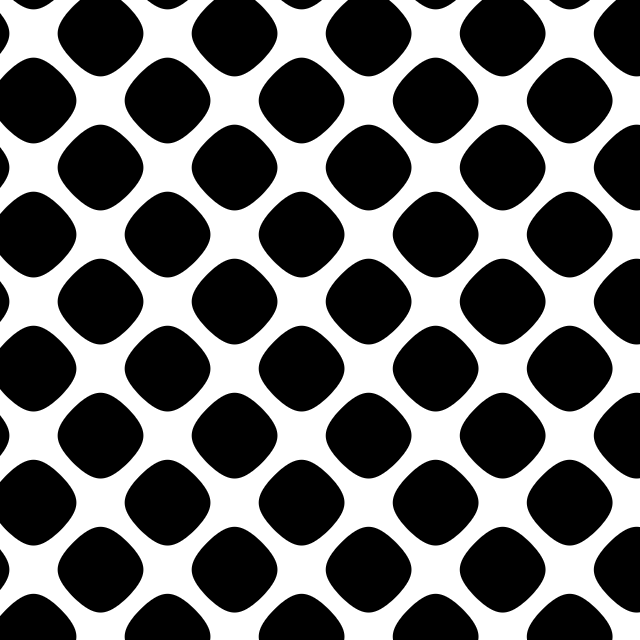
A Shadertoy shader for this pattern:

```glsl
// Staggered lattice of rounded black diamonds on white, cut from a difference of two sine waves.

#define WAVE_FREQUENCY 30.0   // radians per canvas height
#define DIAMOND_LEVEL 0.575   // lower values give larger diamonds
#define EDGE_PIXELS 1.0       // width of the smoothed edge
#define DIAMOND_COLOR vec3(0.0)
#define GROUND_COLOR vec3(1.0)

// Approximate signed distance to the nearest diamond edge, positive inside.
float diamondLattice(vec2 p) {
    vec2 phase = WAVE_FREQUENCY * p;
    vec2 wave = sin(phase);
    float height = abs(wave.x - wave.y) - DIAMOND_LEVEL;
    float slope = WAVE_FREQUENCY * length(cos(phase));
    return height / max(slope, 0.001);
}

void mainImage(out vec4 fragColor, in vec2 fragCoord) {
    // Canvas units, with the waves starting at the upper left corner
    vec2 p = vec2(fragCoord.x, iResolution.y - fragCoord.y) / iResolution.y;

    float edgeWidth = EDGE_PIXELS / iResolution.y;
    float coverage = clamp(0.5 + diamondLattice(p) / edgeWidth, 0.0, 1.0);

    fragColor = vec4(mix(GROUND_COLOR, DIAMOND_COLOR, coverage), 1.0);
}
```
